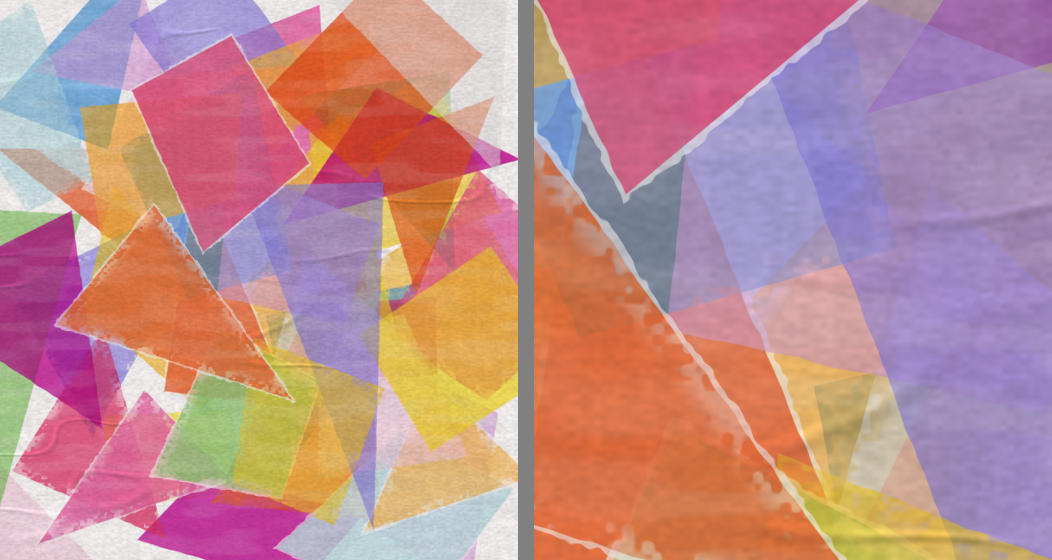
Left, the full canvas; right, a detail of the centre.
Give the GLSL for this background, as a Shadertoy shader.

```glsl
// Collage of overlapping translucent tissue-paper shards with grain and creases.

const float TAU = 6.283185;
const int SHARDS = 48;
const vec2 GRID = vec2(6.0, 8.0);
const vec3 PAPER = vec3(0.92, 0.90, 0.90);

// Four pale, four golden, three pink, two blue, two orange, one green.
const int INKS = 16;
const vec3 INK[INKS] = vec3[INKS](
    vec3(0.92, 0.80, 0.85), vec3(0.93, 0.74, 0.33), vec3(0.40, 0.64, 0.85),
    vec3(0.88, 0.37, 0.62), vec3(0.74, 0.85, 0.87), vec3(0.93, 0.85, 0.28),
    vec3(0.89, 0.36, 0.17), vec3(0.85, 0.68, 0.86), vec3(0.57, 0.77, 0.46),
    vec3(0.93, 0.71, 0.36), vec3(0.75, 0.12, 0.58), vec3(0.89, 0.88, 0.88),
    vec3(0.62, 0.58, 0.87), vec3(0.92, 0.80, 0.30), vec3(0.86, 0.28, 0.46),
    vec3(0.88, 0.41, 0.20));

float hash(vec2 p) {
    return fract(sin(dot(p, vec2(127.1, 311.7))) * 43758.5453);
}

float noise(vec2 p) {
    vec2 i = floor(p), f = fract(p);
    f = f * f * (3.0 - 2.0 * f);
    vec2 e = vec2(0.0, 1.0);
    return mix(mix(hash(i), hash(i + e.yx), f.x),
               mix(hash(i + e.xy), hash(i + e.yy), f.x), f.y);
}

// Signed distance bound of a random three- or four-sided convex shard.
float shardDistance(vec2 p, float seed) {
    int sides = hash(vec2(seed, 3.0)) < 0.5 ? 3 : 4;
    float turn = hash(vec2(seed, 5.0)) * TAU;
    float reach = sides == 3 ? 0.13 : 0.17;
    float d = -1.0;
    for (int k = 0; k < sides; k++) {
        vec2 key = vec2(seed, 11.0 + float(k));
        float jitter = 0.36 * (hash(key) - 0.5);
        float angle = turn + (float(k) + jitter) * TAU / float(sides);
        float offset = mix(0.055, reach, hash(key + 20.0));
        d = max(d, dot(p, vec2(cos(angle), sin(angle))) - offset);
    }
    return d;
}

// Jittered grid position; warm inks gather centrally, cool ones upper left.
vec2 shardCenter(int i, vec3 ink, vec2 canvas) {
    int cell = (i * 29) % SHARDS;
    int columns = int(GRID.x);
    vec2 slot = vec2(float(cell % columns), float(cell / columns));
    vec2 jitter = vec2(hash(vec2(float(i), 1.0)), hash(vec2(float(i), 2.0)));
    vec2 c = (slot + jitter) / GRID;
    float warmth = ink.r - ink.b;
    c = mix(c, vec2(0.55, 0.50), 0.30 * max(warmth, 0.0));
    c = mix(c, vec2(0.22, 0.72), 0.60 * max(-warmth, 0.0));
    return c * canvas;
}

float coverage(float d, float pixel) {
    return 1.0 - smoothstep(-pixel, pixel, d);
}

// Lay one sheet over the stack: ink tinted by whatever lies beneath it.
vec3 laySheet(vec3 below, vec3 ink, float d, float seed, float speckle, float pixel) {
    float torn = step(0.72, hash(vec2(seed, 7.0)));
    float worn = step(0.55, hash(vec2(seed, 8.0)));
    float rim = coverage(d - 0.007 * speckle, pixel) * torn;
    below = mix(below, PAPER, 0.6 * rim);
    float dry = worn * smoothstep(-0.022, -0.004, d) * smoothstep(0.45, 0.6, speckle);
    float opacity = mix(0.80, 0.93, hash(vec2(seed, 9.0))) * (1.0 - 0.5 * dry);
    vec3 sheet = ink * mix(vec3(1.0), below, 0.38);
    return mix(below, sheet, opacity * coverage(d, pixel));
}

// Height of sparse thin folds.
float creaseHeight(vec2 p) {
    vec2 q = p + 0.03 * noise(p * 9.0);
    float ridge = abs(noise(q * vec2(5.0, 13.0) + 40.0) - 0.5);
    float patchMask = smoothstep(0.60, 0.80, noise(p * 6.0 + 17.0));
    return patchMask * (1.0 - smoothstep(0.0, 0.05, ridge));
}

// Fine fibres, soft mottling and folds, centred on zero.
float paperRelief(vec2 p) {
    float fibre = noise(p * vec2(130.0, 330.0)) - 0.5;
    float grain = noise(p * 260.0 + 9.0) - 0.5;
    float mottle = noise(p * vec2(22.0, 45.0)) - 0.5;
    vec2 lightStep = vec2(-0.0012, 0.0018);
    float fold = creaseHeight(p - lightStep) - creaseHeight(p + lightStep);
    return 0.07 * fibre + 0.06 * grain + 0.035 * mottle + 0.13 * fold;
}

void mainImage(out vec4 fragColor, in vec2 fragCoord) {
    float pixel = 1.0 / iResolution.y;
    vec2 p = fragCoord * pixel;
    vec2 canvas = iResolution.xy * pixel;

    float speckle = 0.5 * noise(p * 38.0) + 0.5 * noise(p * 170.0);
    vec2 ragged = p + 0.0015 * (noise(p * 90.0) - 0.5);

    vec3 color = PAPER;
    for (int i = 0; i < SHARDS; i++) {
        vec3 ink = INK[i % INKS];
        float seed = float(i) + 1.0;
        float d = shardDistance(ragged - shardCenter(i, ink, canvas), seed);
        color = laySheet(color, ink, d, seed, speckle, pixel);
    }

    // Uneven dye, then surface relief.
    float fade = 0.10 * smoothstep(0.40, 0.75, noise(p * vec2(14.0, 60.0)));
    color = mix(color, PAPER, fade);
    color *= 1.0 + paperRelief(p);
    fragColor = vec4(clamp(color, 0.0, 1.0), 1.0);
}
```
